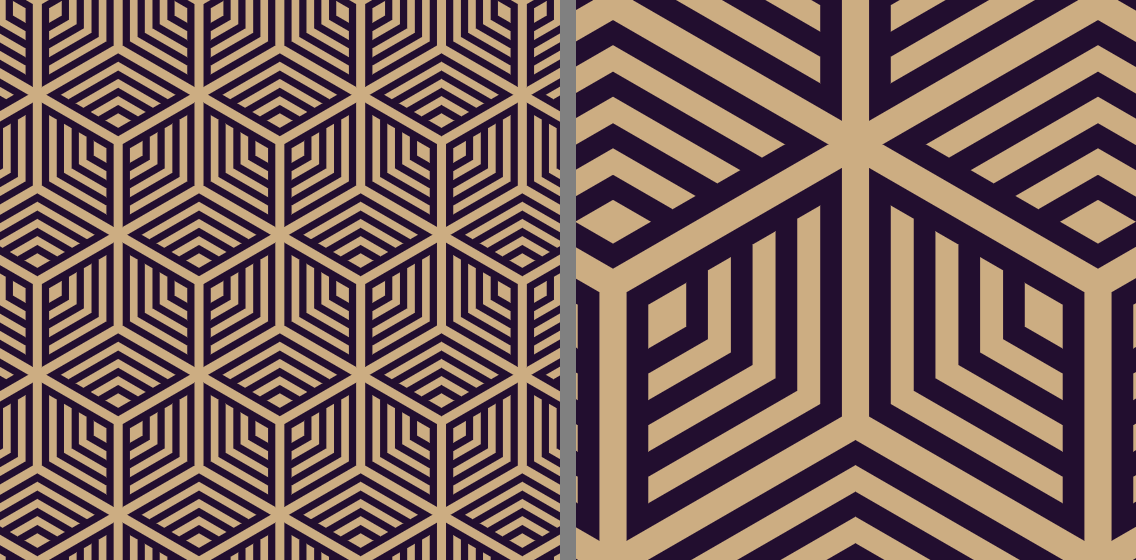
Left, the full canvas; right, a detail of the centre.
Reproduce this pattern procedurally as a WebGL 1 fragment shader.

```glsl
precision highp float;
// Isometric cube tiling: each rhombic face holds nested chevrons around the cube's near corner.

uniform vec2 u_resolution;

#define SIDE 0.16667                // cube edge, in canvas units
#define ORIGIN vec2(0.4997, 0.7474) // near corner of one cube
#define GAP 0.056                   // face inset, in cube edges
#define LINE 0.0895                 // dark line width, in cube edges
#define PITCH 0.1842                // chevron spacing, in cube edges
#define CHEVRONS 4.0
#define SAND vec3(0.80, 0.68, 0.51)
#define PLUM vec3(0.135, 0.055, 0.185)

const float ROOT3 = 1.7320508;

// Offset from the nearest centre of a pointy-top hexagon grid with unit sides
vec2 hexLocal(vec2 p) {
  vec2 period = vec2(ROOT3, 3.0);
  vec2 a = mod(p + 0.5 * period, period) - 0.5 * period;
  vec2 b = mod(p, period) - 0.5 * period;
  return dot(a, a) < dot(b, b) ? a : b;
}

// Smaller and larger coordinate along the two cube edges that bound the face
vec2 faceCoords(vec2 q) {
  float left = dot(q, vec2(-0.5 * ROOT3, 0.5));
  float right = dot(q, vec2(0.5 * ROOT3, 0.5));
  float down = -q.y;
  float lowest = min(left, min(right, down));
  float highest = max(left, max(right, down));
  float middle = -lowest - highest;
  return (vec2(middle, highest) - lowest) * 2.0 / 3.0;
}

// Signed distance to the dark lines, negative inside
float inkDistance(vec2 face) {
  float near = face.x - GAP;
  float far = 1.0 - GAP - face.y;

  // Chevrons, counted inward from the outer corner
  float s = far - 0.5 * LINE;
  float index = clamp(floor(s / PITCH + 0.5), 0.0, CHEVRONS - 1.0);
  float chevron = abs(s - index * PITCH) - 0.5 * LINE;

  // Join the frame along the inner edges, then trim to the inset face
  float lines = min(chevron, near - LINE);
  return max(lines, -min(near, far));
}

void main() {
  float canvas = min(u_resolution.x, u_resolution.y);
  vec2 p = (gl_FragCoord.xy / canvas - ORIGIN) / SIDE;
  float d = inkDistance(faceCoords(hexLocal(p)));

  // One-pixel edge; face coordinates are skewed by 60 degrees
  float pixel = 2.0 / (ROOT3 * SIDE * canvas);
  float ink = clamp(0.5 - d / pixel, 0.0, 1.0);
  gl_FragColor = vec4(mix(SAND, PLUM, ink), 1.0);
}
```
